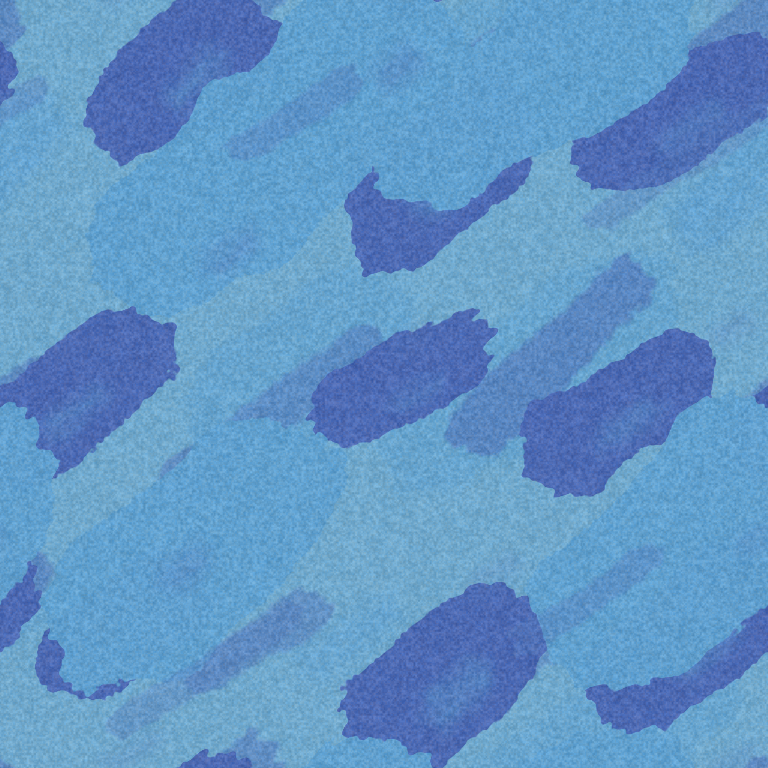
Reproduce this pattern procedurally as a Shadertoy shader.

```glsl
// Overlapping diagonal brush strokes in layered blues, with ragged edges and fine grain.

const vec3 PALE_BLUE  = vec3(0.44, 0.66, 0.80);
const vec3 SKY_BLUE   = vec3(0.38, 0.63, 0.81);
const vec3 VIVID_BLUE = vec3(0.36, 0.62, 0.83);
const vec3 SLATE_BLUE = vec3(0.33, 0.48, 0.73);
const vec3 DEEP_BLUE  = vec3(0.30, 0.41, 0.70);
const float STROKE_ANGLE = 0.64;

vec2 hash22(vec2 p) {
    vec3 h = fract(p.xyx * vec3(0.1031, 0.1030, 0.0973));
    h += dot(h, h.yzx + 33.33);
    return fract((h.xx + h.yz) * h.zy);
}

// Smooth value noise in 0..1
float noise(vec2 p) {
    vec2 i = floor(p);
    vec2 f = fract(p);
    f = f * f * (3.0 - 2.0 * f);
    float low  = mix(hash22(i).x, hash22(i + vec2(1, 0)).x, f.x);
    float high = mix(hash22(i + vec2(0, 1)).x, hash22(i + vec2(1, 1)).x, f.x);
    return mix(low, high, f.y);
}

vec2 rotate(vec2 p, float angle) {
    float c = cos(angle), s = sin(angle);
    return vec2(c * p.x + s * p.y, c * p.y - s * p.x);
}

float capsule(vec2 p, float halfLength, float radius) {
    p.x -= clamp(p.x, -halfLength, halfLength);
    return length(p) - radius;
}

// Capsule with a wavering outline, torn rim and bristle marks at both ends
float strokeDistance(vec2 q, vec2 size, vec2 offset) {
    float d = capsule(q, size.x, size.y);
    if (d > 0.08) return d;
    float tip = smoothstep(0.5, 1.2, abs(q.x) / (size.x + 0.5 * size.y));
    float waver   = noise(q * 14.0 + offset) - 0.5;
    float tear    = noise(q * 60.0 + offset) - 0.5;
    float fray    = noise(q * 170.0 + offset) - 0.5;
    float bristle = noise(vec2(q.x * 18.0, q.y * 110.0) + offset) - 0.5;
    return d + 0.45 * size.y * waver + mix(0.004, 0.012, tip) * tear
             + 0.005 * fray + 0.016 * tip * bristle;
}

// Paints n by n jittered strokes that wrap around the canvas;
// softness widens the rim inwards and lets streaks show
vec3 paintStrokes(vec3 base, vec2 p, vec3 colour, int n, vec2 shift, vec2 size,
                  float opacity, float softness, float seed, float edge) {
    for (int i = 0; i < n * n; i++) {
        vec2 cell = vec2(i % n, i / n);
        vec2 place = hash22(cell + seed * 17.3);
        vec2 shape = hash22(cell + seed * 31.7 + 5.0);
        vec2 centre = (cell + 0.5 + shift + 0.55 * (place - 0.5)) / float(n);
        vec2 q = fract(p - centre + 0.5) - 0.5;
        q = rotate(q, STROKE_ANGLE + 0.3 * (shape.x - 0.5));
        vec2 halfSize = size * vec2(mix(0.6, 1.5, shape.y), mix(0.8, 1.2, shape.x));
        vec2 offset = 50.0 * place + 9.0 * cell;
        float d = strokeDistance(q, halfSize, offset);
        float cover = 1.0 - smoothstep(-softness - edge, edge, d);
        float streak = noise(q * vec2(30.0, 120.0) + offset);
        cover *= mix(1.0, mix(0.45, 1.0, streak), smoothstep(0.0, 0.04, softness));
        base = mix(base, colour, cover * opacity * mix(1.0, 0.65 + 0.35 * shape.x, 
                   step(opacity, 0.95)));
    }
    return base;
}

// Fine paper grain, mostly shared by the channels with a little colour speckle
vec3 grain(vec2 p) {
    float fine = noise(p * 330.0) - 0.5;
    float coarse = noise(p * 150.0 + 40.0) - 0.5;
    vec2 speckle = hash22(floor(p * 512.0)) - 0.5;
    return vec3(0.10 * fine + 0.035 * coarse)
         + 0.06 * vec3(speckle.x, 0.5 * (speckle.x + speckle.y), speckle.y);
}

void mainImage(out vec4 fragColor, in vec2 fragCoord) {
    vec2 uv = fragCoord / iResolution.y;
    float edge = 0.8 / iResolution.y;

    // Washed ground
    vec3 col = PALE_BLUE;
    col = paintStrokes(col, uv, SKY_BLUE, 2, vec2(0.1, 0.3), vec2(0.12, 0.09),
                       0.8, 0.015, 2.0, edge);
    col = paintStrokes(col, uv, VIVID_BLUE, 2, vec2(0.4, 0.1), vec2(0.07, 0.05),
                       0.6, 0.03, 3.0, edge);

    // Slim translucent strokes, then the bold dark ones with pale worn centres
    col = paintStrokes(col, uv, SLATE_BLUE, 3, vec2(0.45, 0.1), vec2(0.10, 0.036),
                       0.75, 0.008, 4.0, edge);
    col = paintStrokes(col, uv, DEEP_BLUE, 3, vec2(0.0), vec2(0.068, 0.068),
                       0.97, 0.0, 5.0, edge);
    col = paintStrokes(col, uv, SKY_BLUE, 3, vec2(0.04, -0.05), vec2(0.025, 0.036),
                       0.7, 0.05, 5.0, edge);

    // Broad light strokes covering parts of the dark ones
    col = paintStrokes(col, uv, SKY_BLUE, 2, vec2(0.1, 0.05), vec2(0.14, 0.10),
                       0.97, 0.0, 6.0, edge);

    // Thin veils and dry smudges on top
    col = paintStrokes(col, uv, SLATE_BLUE, 2, vec2(0.05, 0.0), vec2(0.11, 0.024),
                       0.5, 0.006, 7.0, edge);
    col = paintStrokes(col, uv, SLATE_BLUE, 3, vec2(0.3, 0.4), vec2(0.02, 0.036),
                       0.6, 0.05, 8.0, edge);

    fragColor = vec4(clamp(col + grain(uv), 0.0, 1.0), 1.0);
}
```
